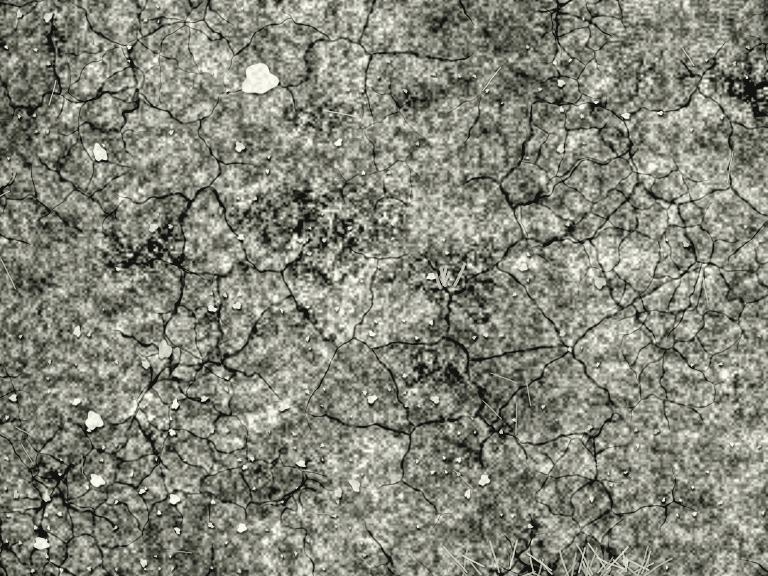
Reproduce this texture procedurally as a Shadertoy shader.

```glsl
// Dry cracked earth with crumbly hollows, pale pebbles and bits of straw.

float hash(vec2 p) {
    return fract(sin(dot(p, vec2(127.1, 311.7))) * 43758.5);
}

float noise(vec2 p) {
    vec2 i = floor(p), f = fract(p);
    f = f * f * (3.0 - 2.0 * f);
    return mix(mix(hash(i), hash(i + vec2(1, 0)), f.x),
               mix(hash(i + vec2(0, 1)), hash(i + vec2(1, 1)), f.x), f.y);
}

// Four octaves, centred on zero
float fbm(vec2 p) {
    float sum = -0.47, amp = 0.5;
    for (int i = 0; i < 4; i++) {
        sum += amp * noise(p);
        p = mat2(1.6, 1.2, -1.2, 1.6) * p + 17.3;
        amp *= 0.5;
    }
    return sum;
}

// Distance to the nearest border between random cells
float crackDistance(vec2 p) {
    vec2 cell = floor(p), nearest = vec2(9), second = vec2(9);
    for (int y = -1; y <= 1; y++)
    for (int x = -1; x <= 1; x++) {
        vec2 id = cell + vec2(x, y);
        vec2 r = id + vec2(hash(id), hash(id + 41.7)) - p;
        if (dot(r, r) < dot(nearest, nearest)) { second = nearest; nearest = r; }
        else if (dot(r, r) < dot(second, second)) second = r;
    }
    return (dot(second, second) - dot(nearest, nearest)) / (2.0 * length(second - nearest));
}

float segment(vec2 p, vec2 a, vec2 b) {
    p -= a;
    b -= a;
    return length(p - b * clamp(dot(p, b) / dot(b, b), 0.0, 1.0));
}

// Lumpy, slightly flattened pebble
float stone(vec2 q, float radius, float seed) {
    float c = cos(seed * 40.0), s = sin(seed * 40.0);
    q = mat2(c, s, -s, c) * q;
    q.y *= 1.0 + 0.7 * fract(seed * 7.0);
    float a = atan(q.y, q.x);
    return length(q) - radius * (1.0 + 0.14 * sin(3.0 * a + seed * 30.0) + 0.09 * sin(5.0 * a + seed * 70.0));
}

// One pebble in some cells of a grid, more of them at the lower left
float stoneLayer(vec2 p, float cells, float density, float radius) {
    vec2 id = floor(p * cells), at = id / cells;
    density *= 0.55 + 1.4 * (1.0 - smoothstep(0.1, 0.6, at.y)) * (1.0 - smoothstep(0.3, 1.2, at.x));
    float pick = hash(id + cells);
    if (pick > density) return 1.0;
    vec2 centre = (id + 0.35 + 0.3 * vec2(hash(id + 3.1), hash(id + 7.7))) / cells;
    return stone(p - centre, radius * (0.5 + 0.5 * pick / density), hash(id + 5.3));
}

float stones(vec2 p) {
    float d = stone(p - vec2(0.45, 0.862), 0.029, 0.31);
    d = min(d, stoneLayer(p, 9.0, 0.12, 0.016));
    d = min(d, stoneLayer(p, 18.0, 0.13, 0.009));
    return min(d, stoneLayer(p, 42.0, 0.1, 0.0042));
}

// Dark crumbly hollows: centre and radius
float hollows(vec2 p) {
    vec3 spots[6] = vec3[6](vec3(0.24, 0.57, 0.07), vec3(0.58, 0.62, 0.12), vec3(0.78, 0.53, 0.08),
                            vec3(0.77, 0.365, 0.07), vec3(1.31, 0.86, 0.08), vec3(0.56, 0.8, 0.07));
    float depth = 0.0;
    for (int i = 0; i < 6; i++) {
        vec2 q = (p - spots[i].xy) * vec2(0.8, 1.4);
        depth = max(depth, 1.0 - smoothstep(0.2, 1.1, length(q) / spots[i].z));
    }
    return depth;
}

void mainImage(out vec4 fragColor, in vec2 fragCoord) {
    vec2 p = fragCoord / iResolution.y;
    float px = 1.0 / iResolution.y;
    vec2 warp = vec2(fbm(p * 13.0), fbm(p * 13.0 + 50.0));
    vec2 ragged = p + 0.07 * warp + 0.008 * vec2(noise(p * 60.0), noise(p * 60.0 + 9.0));

    // Soil: broad stains, relief lit from above, gritty grain
    float grain = noise(p * 115.0) + noise(p * 235.0 + 8.0) - 1.0;
    float relief = fbm(ragged * 15.0) - fbm(ragged * 15.0 + vec2(-0.1, 0.25));
    float v = 0.55 + 0.45 * fbm(p * 3.5) + 0.45 * fbm(p * 26.0) + 0.6 * relief + 0.42 * grain;

    // Hollows and small pits
    float pit = hollows(p + 0.12 * warp) * (0.6 + 1.2 * noise(p * 22.0));
    pit = max(pit, smoothstep(0.13, 0.3, fbm(p * 11.0 + 31.0)) * 0.8);
    v += pit * (0.3 * grain - 0.19);

    // Cracks that thin out and fade
    float wide = crackDistance(ragged * 7.5) / 7.5;
    float fine = crackDistance(ragged * 17.0 + 5.0) / 17.0;
    float wideWidth = 0.0035 * smoothstep(0.3, 0.8, noise(p * 8.0 + 3.0));
    float fineWidth = 0.0024 * smoothstep(0.45, 0.8, noise(p * 6.0 + 20.0));
    v -= 0.42 * (1.0 - smoothstep(0.0, wideWidth + px, wide)) * smoothstep(0.0, 0.0015, wideWidth);
    v -= 0.32 * (1.0 - smoothstep(0.0, fineWidth + px, fine)) * smoothstep(0.0, 0.0015, fineWidth);

    // Pebbles over their shadows
    v -= 0.28 * (1.0 - smoothstep(-0.001, 0.004, stones(p + vec2(-0.001, 0.003))));
    float pebble = 1.0 - smoothstep(-px, px, stones(p));
    v = mix(v, 0.8 + 0.2 * noise(p * 14.0) + 0.12 * grain, pebble);

    // Straw: a tuft at the lower edge, twigs in a hollow, loose stalks
    for (int i = 0; i < 66; i++) {
        float k = float(i), a = hash(vec2(k, 1.3)), b = hash(vec2(k, 2.9)), c = hash(vec2(k, 4.1));
        vec2 root = vec2(a * 1.33, b);
        float angle = 6.28 * c, size = 0.02 + 0.04 * hash(vec2(k, 6.7)), width = 0.0009;
        if (i < 42) { root = vec2(0.8 + 0.33 * a, 0.03 * b - 0.015); angle = 0.3 + 2.5 * c; width = 0.0014; }
        else if (i < 47) { root = vec2(0.76 + 0.04 * a, 0.49 + 0.03 * b); angle = 1.0 + 1.6 * c; width = 0.0026; size *= 0.7; }
        vec2 tip = root + size * vec2(cos(angle), sin(angle));
        float d = segment(p + 0.012 * warp, root, tip);
        v -= 0.12 * (1.0 - smoothstep(0.0, 0.005, d));
        v = mix(v, 0.68 + 0.25 * b, 0.85 * (1.0 - smoothstep(width - 0.5 * px, width + 0.7 * px, d)));
    }

    // Greenish grey tone
    v = clamp(v, 0.07, 0.98);
    fragColor = vec4(v, v + 0.006, v - 0.045 * smoothstep(0.0, 0.4, v), 1.0);
}
```
